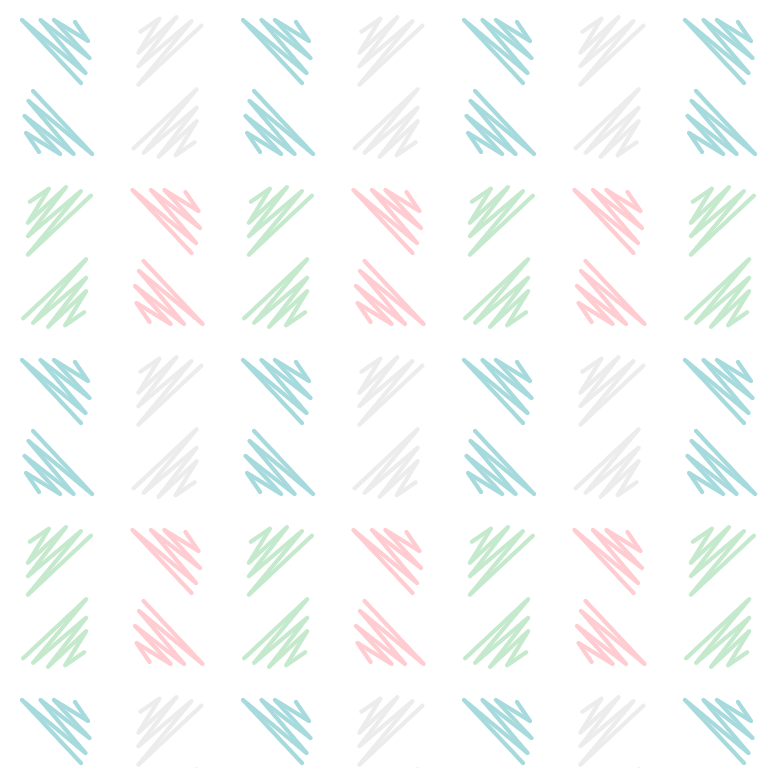
This pattern is drawn by a three.js fragment shader. Its source:

```glsl
// Pastel zigzag scribbles in point-symmetric pairs, turned and coloured in a checkerboard on white.
varying vec2 vUv;

float segmentDistance(vec2 p, vec2 a, vec2 b) {
  vec2 ab = b - a;
  return length(p - a - ab * clamp(dot(p - a, ab) / dot(ab, ab), 0.0, 1.0));
}

// Distance to the centre line of one scribble, in thousandths of the canvas.
float scribbleDistance(vec2 p) {
  vec2 turns[8];
  turns[0] = vec2(33.2, -41.0);
  turns[1] = vec2(-43.6, 41.0);
  turns[2] = vec2(39.1, -28.0);
  turns[3] = vec2(-19.5, 41.0);
  turns[4] = vec2(44.3, -8.5);
  turns[5] = vec2(-2.0, 41.0);
  turns[6] = vec2(42.3, 13.7);
  turns[7] = vec2(25.4, 38.4);
  float d = 1000.0;
  for (int i = 0; i < 7; i++) {
    d = min(d, segmentDistance(p, turns[i], turns[i + 1]));
  }
  return d;
}

void main() {
  // Each cell holds one pair; rows are counted from the top edge.
  vec2 pitch = vec2(0.14388, 0.22135);
  vec2 grid = (vUv - vec2(0.0023, 0.9974)) / pitch;
  vec2 parity = mod(floor(grid), 2.0);
  bool oddColumn = parity.x > 0.5;
  bool oddRow = parity.y < 0.5;
  vec2 p = (fract(grid) - 0.5) * pitch * 1000.0;

  // The lower scribble is the upper one turned by half a circle.
  if (p.y < 0.0) p = -p;

  // Alternate cells turn their scribbles by a quarter circle.
  if (oddColumn != oddRow) {
    p -= vec2(3.1, 46.6);
    p = vec2(p.y, -p.x);
  } else {
    p -= vec2(-2.0, 46.2);
  }

  vec3 teal = vec3(0.65, 0.855, 0.863);
  vec3 grey = vec3(0.925);
  vec3 green = vec3(0.77, 0.914, 0.80);
  vec3 pink = vec3(1.0, 0.80, 0.82);
  vec3 ink = oddRow ? (oddColumn ? pink : green) : (oddColumn ? grey : teal);

  // Round-ended stroke with a one-pixel soft edge.
  float pixel = fwidth(vUv.x) * 1000.0;
  float stroke = clamp(0.5 + (2.75 - scribbleDistance(p)) / pixel, 0.0, 1.0);
  gl_FragColor = vec4(mix(vec3(1.0), ink, stroke), 1.0);
}
```
